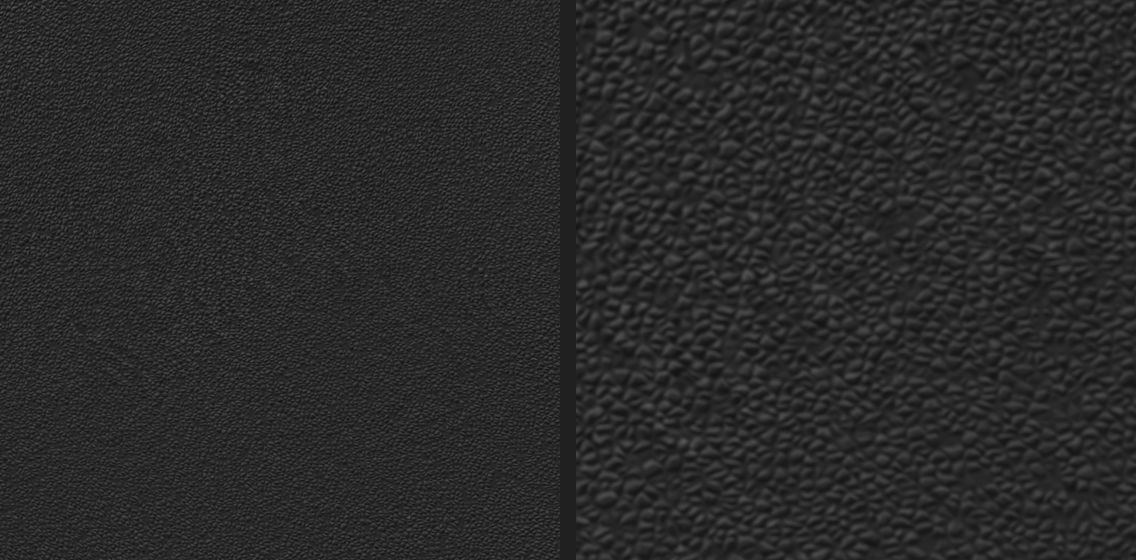
Left: the whole. Right: its middle third, enlarged.
Write a Shadertoy shader that draws this texture.

```glsl
// Fine black leather: small pebbled grains separated by soft creases.
// Stretched Voronoi cells form the height; a slope toward the light shades it.
// The grain direction and depth drift slowly across the hide.
#define GRAINS 125.0        // grains across the canvas height
#define STRETCH 1.28        // grain elongation
#define CREASE 0.55         // width of the rounded crease, in grains
#define LIGHT_STEP 0.38     // distance between the two height samples, in grains
#define RELIEF 0.60         // strength of the shading
#define BASE_GREY 0.156     // mid tone of the leather
#define MOTTLE 0.06         // slow brightness variation
#define ROUGHNESS 0.45      // uneven height that breaks up the grains
#define SOFTNESS 0.0027     // width of the smoothing, in canvas heights
#define TAPS 3              // smoothing samples per side

float hash(vec2 p) {
    return fract(sin(dot(p, vec2(127.1, 311.7))) * 43758.5453);
}

vec2 hash2(vec2 p) {
    return vec2(hash(p), hash(p + 57.3));
}

float noise(vec2 p) {
    vec2 cell = floor(p), f = fract(p);
    f = f * f * (3.0 - 2.0 * f);
    float low = mix(hash(cell), hash(cell + vec2(1, 0)), f.x);
    float high = mix(hash(cell + vec2(0, 1)), hash(cell + vec2(1, 1)), f.x);
    return mix(low, high, f.y);
}

// Diagonal grain at the upper left, nearly level toward the bottom
float grainAngle(vec2 uv) {
    float lift = smoothstep(0.1, 1.0, uv.y - 0.3 * uv.x + 0.2);
    return mix(-0.2, 0.7, lift) + 0.5 * (noise(uv * 4.0 + 8.0) - 0.5);
}

// Rounded grain height: low in the creases, high on the tops
float grainHeight(vec2 p, mat2 metric) {
    vec2 cell = floor(p), f = fract(p);
    float nearest = 8.0, second = 8.0;
    for (int y = -1; y <= 1; y++)
    for (int x = -1; x <= 1; x++) {
        vec2 offset = vec2(x, y);
        vec2 seed = offset + hash2(cell + offset);
        float d = length(metric * (seed - f));
        second = min(second, max(nearest, d));
        nearest = min(nearest, d);
    }
    float dome = smoothstep(0.0, CREASE, second - nearest) * (1.0 - 0.3 * nearest);
    return dome + ROUGHNESS * (noise(metric * p * 1.1 + 40.0) - 0.5);
}

float leather(vec2 uv) {
    // Metric that is short along the grain and long across it
    float angle = grainAngle(uv);
    float c = cos(angle), s = sin(angle);
    mat2 metric = mat2(c / STRETCH, -s * STRETCH, s / STRETCH, c * STRETCH);

    // Slight pull of the hide, and a fine wobble of the grain outlines
    vec2 pull = vec2(noise(uv * 9.0), noise(uv * 9.0 + 31.0)) - 0.5;
    vec2 p = uv * GRAINS + 1.3 * pull;
    p += 0.35 * (vec2(noise(p * 1.6), noise(p * 1.6 + 23.0)) - 0.5);

    // Light from above, slightly from the left
    vec2 toLight = normalize(vec2(-0.35, 1.0)) * LIGHT_STEP;
    float height = grainHeight(p, mat2(metric));
    float slope = height - grainHeight(p + toLight, metric);

    // Deeper relief at the upper left, softer patches elsewhere
    float depth = 0.85 + 0.2 * noise(uv * 5.0 + 3.0)
                + 0.25 * smoothstep(0.9, 0.0, length(uv - vec2(0.1, 0.95)));
    float tone = RELIEF * depth * slope + 0.08 * (height - 0.5);
    tone += MOTTLE * (noise(uv * 3.0 + 17.0) - 0.5);
    return BASE_GREY * exp(tone);
}

void mainImage(out vec4 fragColor, in vec2 fragCoord) {
    vec2 uv = fragCoord / iResolution.y;
    float grey = 0.0;
    for (int j = 0; j < TAPS; j++)
    for (int i = 0; i < TAPS; i++) {
        vec2 shift = (vec2(i, j) + 0.5) / float(TAPS) - 0.5;
        grey += leather(uv + SOFTNESS * shift);
    }
    fragColor = vec4(vec3(grey / float(TAPS * TAPS)), 1.0);
}
```
